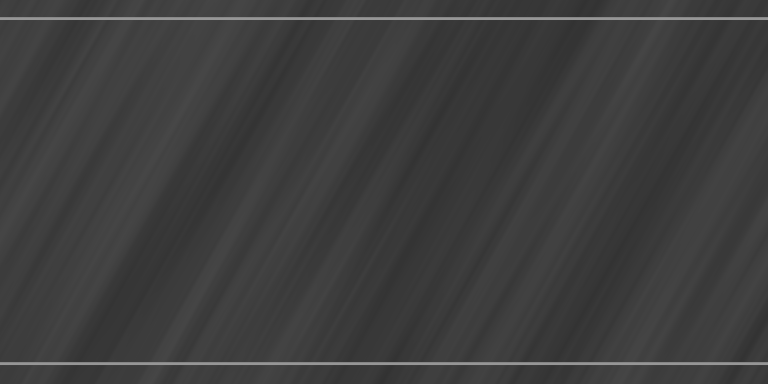
Give the GLSL for this background, as a Shadertoy shader.

```glsl
// Dark brushed slate with slanted soft streaks, framed by two thin pale horizontal rules.

float hash(vec2 p) {
    vec3 q = fract(vec3(p.xyx) * 0.1031);
    q += dot(q, q.yzx + 33.33);
    return fract((q.x + q.y) * q.z);
}

// Smooth brightness along one strand, shifted so that strand ends are staggered
float strand(float column, float along, float seed) {
    float t = along + 7.0 * hash(vec2(column, seed));
    float cell = floor(t);
    vec2 id = vec2(column + 61.0 * seed, cell + 40.0);
    return mix(hash(id), hash(id + vec2(0.0, 1.0)), smoothstep(0.0, 1.0, t - cell));
}

// Blend of neighbouring strands, centred on zero
float streaks(vec2 p, vec2 frequency, float seed) {
    p = p * frequency + vec2(100.0 + 17.3 * seed, 20.0);
    float column = floor(p.x);
    float blend = smoothstep(0.0, 1.0, p.x - column);
    return mix(strand(column, p.y, seed), strand(column + 1.0, p.y, seed), blend) - 0.5;
}

// Coverage of a horizontal rule, antialiased over one pixel
float rule(float y, float centre) {
    float pixel = 1.0 / iResolution.y;
    return clamp((0.0037 - abs(y - centre)) / pixel + 0.5, 0.0, 1.0);
}

void mainImage(out vec4 fragColor, in vec2 fragCoord) {
    vec2 p = fragCoord / iResolution.y;

    // Axes across and along the brush direction, with a slight drift
    vec2 grain = vec2(dot(p, vec2(0.868, -0.497)), dot(p, vec2(0.497, 0.868)));
    grain.x += 0.012 * streaks(grain, vec2(2.0, 1.1), 1.0);

    // Broad bands down to fine bristle marks
    float shade = 0.24;
    shade += 0.050 * streaks(grain, vec2(6.0, 0.8), 2.0);
    shade += 0.045 * streaks(grain, vec2(13.0, 1.0), 3.0);
    shade += 0.034 * streaks(grain, vec2(29.0, 1.3), 4.0);
    shade += 0.022 * streaks(grain, vec2(61.0, 1.6), 5.0);
    shade += 0.014 * streaks(grain, vec2(115.0, 2.0), 6.0);

    // Pale rules near the top and bottom
    float rules = max(rule(p.y, 0.0531), rule(p.y, 0.9516));
    fragColor = vec4(vec3(mix(shade, 0.59, rules)), 1.0);
}
```
